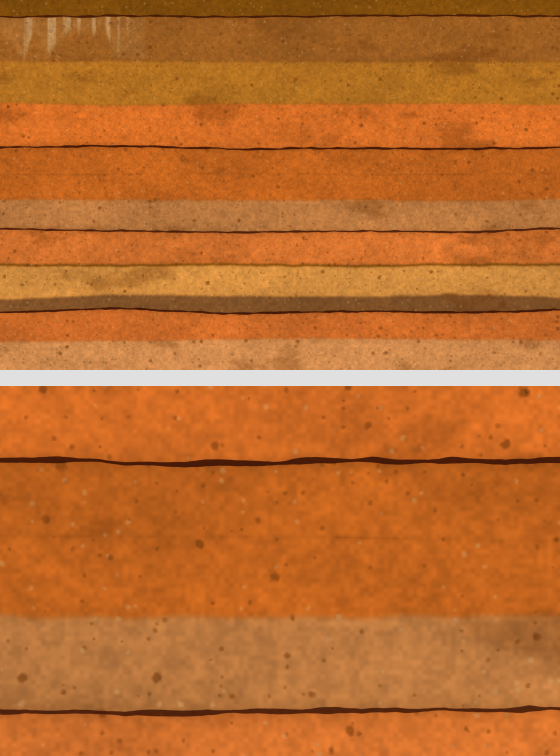
Top, the full canvas; bottom, a detail of the centre.
Write a Shadertoy shader that draws this texture.

```glsl
const int BANDS = 11;

// Layers from top to bottom; depth is measured in canvas heights
const vec3 LAYER_COLOR[BANDS] = vec3[BANDS](
    vec3(0.50, 0.30, 0.05), vec3(0.60, 0.36, 0.13), vec3(0.70, 0.44, 0.13),
    vec3(0.84, 0.43, 0.15), vec3(0.75, 0.385, 0.12), vec3(0.73, 0.47, 0.25),
    vec3(0.82, 0.44, 0.18), vec3(0.82, 0.55, 0.25), vec3(0.50, 0.32, 0.16),
    vec3(0.79, 0.41, 0.16), vec3(0.80, 0.53, 0.30));
const float LAYER_BOTTOM[BANDS] = float[BANDS](
    0.044, 0.165, 0.281, 0.401, 0.541, 0.622, 0.717, 0.803, 0.841, 0.920, 1.2);
const float CRACK[BANDS] = float[BANDS](
    0.9, 0.0, 0.0, 1.0, 0.0, 0.9, 0.0, 0.0, 1.0, 0.0, 0.0);
const float WAVE[BANDS] = float[BANDS](
    0.005, 0.006, 0.008, 0.012, 0.009, 0.017, 0.004, 0.010, 0.016, 0.012, 0.0);

const vec3 CRACK_COLOR = vec3(0.22, 0.07, 0.02);
const vec3 SEAM_COLOR = vec3(0.48, 0.28, 0.04);
const vec3 STAIN_COLOR = vec3(0.42, 0.21, 0.05);
const vec3 CHALK_COLOR = vec3(0.80, 0.65, 0.46);
const float CRACK_HALF_WIDTH = 0.0021;
const float EDGE_SOFTNESS = 0.004;
const float SEAM_DEPTH = 0.717;
const float FAINT_JOINT_DEPTH = 0.470;
const float CHALK_END = 0.39;
const float GRAIN_SCALE = 230.0;
const float GRAIN_STRENGTH = 0.11;
const float MOTTLE_STRENGTH = 0.20;

float hash(vec2 p) {
    vec3 q = fract(p.xyx * vec3(0.1031, 0.1030, 0.0973));
    q += dot(q, q.yzx + 33.33);
    return fract((q.x + q.y) * q.z);
}

float noise(vec2 p) {
    vec2 cell = floor(p), f = fract(p);
    f = f * f * (3.0 - 2.0 * f);
    return mix(mix(hash(cell), hash(cell + vec2(1, 0)), f.x),
               mix(hash(cell + vec2(0, 1)), hash(cell + vec2(1, 1)), f.x), f.y);
}

float fbm(vec2 p) {
    float sum = 0.0, weight = 0.5;
    for (int i = 0; i < 5; i++) {
        sum += weight * noise(p);
        p = p * 2.03 + 17.1;
        weight *= 0.5;
    }
    return sum / 0.97;
}

// Broad swell plus small crumbling of a layer boundary
float boundary(int i, float x) {
    float row = float(i) * 13.7 + 4.0;
    float swell = noise(vec2(x * 3.2, row)) - 0.5;
    float crumble = fbm(vec2(x * 24.0, row + 50.0)) - 0.5;
    return LAYER_BOTTOM[i] + WAVE[i] * swell * 1.3 + 0.006 * crumble;
}

// Sparse round pits or grains, one candidate per cell
float specks(vec2 p, float scale, float density) {
    vec2 q = p * scale, cell = floor(q);
    vec2 center = 0.3 + 0.4 * vec2(hash(cell + 3.1), hash(cell + 8.7));
    float radius = mix(0.10, 0.28, hash(cell + 5.3));
    float d = length(fract(q) - center) + 0.15 * (noise(q * 5.0) - 0.5);
    float blur = 0.08 + scale / iResolution.y;
    return step(hash(cell), density) * (1.0 - smoothstep(radius - blur, radius + blur, d));
}

void mainImage(out vec4 fragColor, in vec2 fragCoord) {
    float pixel = 1.0 / iResolution.y;
    vec2 p = vec2(fragCoord.x, iResolution.y - fragCoord.y) * pixel;

    // Stack the layers and gather cracks and their shadows
    vec3 color = LAYER_COLOR[0];
    float crack = 0.0, shadow = 0.0;
    for (int i = 0; i < BANDS - 1; i++) {
        float d = p.y - boundary(i, p.x);
        float soft = mix(EDGE_SOFTNESS, 0.001, CRACK[i]) + pixel * 0.5;
        color = mix(color, LAYER_COLOR[i + 1], smoothstep(-soft, soft, d));
        float width = CRACK_HALF_WIDTH * mix(0.5, 1.5, noise(vec2(p.x * 45.0, float(i) * 7.0)));
        float line = 1.0 - smoothstep(width - pixel * 0.6, width + pixel * 0.8, abs(d));
        crack = max(crack, CRACK[i] * line);
        shadow = max(shadow, mix(0.10, 0.34, CRACK[i]) * exp(-abs(d) * 170.0));
    }

    // Olive seam and a faint broken joint
    float seam = abs(p.y - boundary(6, p.x));
    color = mix(color, SEAM_COLOR, 0.75 * exp(-seam * seam * 60000.0));
    float joint = abs(p.y - FAINT_JOINT_DEPTH - 0.006 * (noise(vec2(p.x * 4.0, 91.0)) - 0.5));
    color = mix(color, STAIN_COLOR, 0.35 * exp(-joint * 420.0) * noise(vec2(p.x * 28.0, 72.0)));

    // Cloudy discoloration and darker stains
    float mottle = fbm(p * vec2(5.0, 11.0)) - 0.5;
    color *= 1.0 + MOTTLE_STRENGTH * mottle + 0.10 * (fbm(p * 38.0) - 0.5);
    float stain = smoothstep(0.60, 0.80, fbm(p * vec2(9.0, 16.0) + 31.0));
    color = mix(color, STAIN_COLOR, 0.30 * stain);
    color = mix(color, STAIN_COLOR, shadow);

    // Chalky drips below the uppermost crack
    float top = boundary(0, p.x);
    float drip = smoothstep(0.45, 0.85, noise(vec2(p.x * 75.0, p.y * 3.0)));
    float reach = top + mix(0.05, 0.14, noise(vec2(p.x * 32.0, 5.0)));
    float chalk = smoothstep(top, top + 0.006, p.y) * (1.0 - smoothstep(reach - 0.04, reach, p.y));
    chalk *= 1.0 - smoothstep(CHALK_END - 0.015, CHALK_END + 0.015, p.x);
    color = mix(color, CHALK_COLOR, chalk * (0.12 + 0.5 * drip));

    // Pits, pale grit and sandy grain
    color = mix(color, STAIN_COLOR, 0.55 * specks(p, 58.0, 0.05) + 0.4 * specks(p + 7.3, 120.0, 0.06));
    color = mix(color, CHALK_COLOR, 0.35 * specks(p + 3.9, 105.0, 0.06));
    color *= 1.0 + GRAIN_STRENGTH * (noise(p * GRAIN_SCALE) + noise(p * GRAIN_SCALE * 0.47) - 1.0);

    color = mix(color, CRACK_COLOR, 0.88 * crack);
    fragColor = vec4(clamp(color, 0.0, 1.0), 1.0);
}
```
